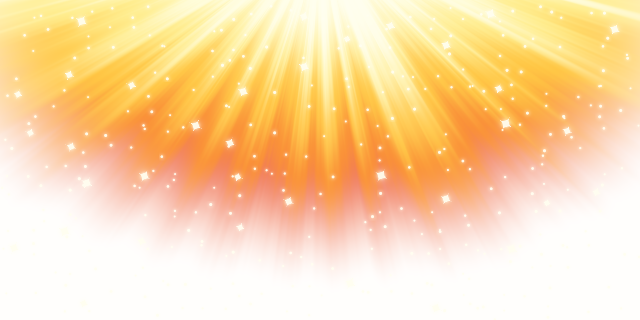
A Shadertoy shader for this background:

```glsl
float hash11(float n) {
    return fract(sin(n * 127.1) * 43758.55);
}

vec2 hash22(vec2 p) {
    vec2 k = vec2(dot(p, vec2(127.1, 311.7)), dot(p, vec2(269.5, 183.3)));
    return fract(sin(k) * 43758.55);
}

float noise1(float x) {
    float i = floor(x);
    float f = fract(x);
    return mix(hash11(i), hash11(i + 1.0), f * f * (3.0 - 2.0 * f));
}

// Layered streaks that depend on angle only
float streaks(float angle, float frequency) {
    float sum = 0.0;
    float weight = 0.5;
    for (int i = 0; i < 4; i++) {
        sum += weight * noise1(angle * frequency + 40.0 + float(i) * 17.3);
        frequency *= 2.1;
        weight *= 0.6;
    }
    return sum / 1.088;
}

// Soft lane of light around one angle
float lane(float angle, float centre, float width) {
    float d = (angle - centre) / width;
    return exp(-d * d);
}

// Cream to gold to orange to coral
vec3 warmRamp(float depth) {
    const vec3 cream = vec3(1.0, 0.985, 0.82);
    const vec3 lemon = vec3(1.0, 0.93, 0.56);
    const vec3 gold = vec3(1.0, 0.78, 0.27);
    const vec3 orange = vec3(0.98, 0.57, 0.22);
    const vec3 coral = vec3(0.94, 0.47, 0.35);
    vec3 c = mix(cream, lemon, smoothstep(0.0, 0.16, depth));
    c = mix(c, gold, smoothstep(0.13, 0.34, depth));
    c = mix(c, orange, smoothstep(0.31, 0.53, depth));
    return mix(c, coral, smoothstep(0.50, 0.69, depth));
}

// Small round lights, one per occupied cell
float dots(vec2 p, float cell, float density, float pixel) {
    vec2 id = floor(p / cell);
    vec2 centre = (id + 0.15 + 0.7 * hash22(id)) * cell;
    vec2 pick = hash22(id + 71.0);
    float radius = mix(0.0024, 0.0046, pick.y);
    float d = length(p - centre);
    float core = 1.0 - smoothstep(radius - 0.5 * pixel, radius + pixel, d);
    float halo = 0.35 * exp(-d * d / (5.0 * radius * radius));
    return step(pick.x, density) * max(core, halo);
}

// Tilted four-pointed sparkles with a soft core
float sparkles(vec2 p, float cell, float density) {
    vec2 id = floor(p / cell);
    vec2 centre = (id + 0.2 + 0.6 * hash22(id + 13.0)) * cell;
    vec2 pick = hash22(id + 37.0);
    float size = mix(0.016, 0.025, pick.y);
    float tilt = 0.25 + 0.3 * pick.y;
    vec2 q = mat2(cos(tilt), sin(tilt), -sin(tilt), cos(tilt)) * (p - centre) / size;
    vec2 arms = sqrt(abs(q));
    float star = 1.0 - smoothstep(0.8, 1.15, arms.x + arms.y);
    float glow = exp(-dot(q, q) * 5.0) + 0.3 * exp(-dot(q, q) * 1.2);
    return step(pick.x, density) * min(star + glow, 1.0);
}

void mainImage(out vec4 fragColor, in vec2 fragCoord) {
    float pixel = 1.0 / iResolution.y;
    vec2 p = fragCoord * pixel;
    float middle = 0.5 * iResolution.x * pixel;
    vec2 fromTop = vec2(p.x - middle, 1.0 - p.y);

    // Rays from a source above the canvas
    float angle = atan(fromTop.x, fromTop.y + 0.21);
    float ray = streaks(angle, 13.0) - 0.5;
    ray += 0.34 * lane(angle, 0.04, 0.025) + 0.32 * lane(angle, 0.19, 0.025);
    ray += 0.25 * lane(angle, 0.36, 0.035) + 0.28 * lane(angle, 0.52, 0.04);
    ray += 0.22 * lane(angle, -0.31, 0.025) + 0.25 * lane(angle, -0.64, 0.05);
    ray -= 0.25 * lane(angle, -0.40, 0.045) + 0.24 * lane(angle, -0.21, 0.03);
    ray -= 0.25 * lane(angle, -0.54, 0.04) + 0.18 * lane(angle, -0.03, 0.02);
    ray -= 0.22 * lane(angle, 0.62, 0.04) + 0.15 * lane(angle, 0.10, 0.03);
    ray = clamp(ray, -0.5, 0.5);

    // Depth colour, shifted along each ray
    float depth = fromTop.y + 0.13 * abs(fromTop.x);
    vec3 color = warmRamp(depth - 0.30 * ray);
    float paleRay = smoothstep(0.0, 0.4, ray) * (1.0 - smoothstep(0.1, 0.55, depth));
    color = mix(color, vec3(1.0, 0.99, 0.91), 0.65 * paleRay);

    // White glow at the top
    vec2 glow = (fromTop - vec2(0.03, 0.0)) / vec2(0.30, 0.17);
    color = mix(color, vec3(1.0, 1.0, 0.96), 0.75 * exp(-dot(glow, glow)));

    // Elliptical fade through blush to white
    float reach = length(fromTop / vec2(1.13, 0.75)) - 0.10 * ray;
    float fade = smoothstep(0.70, 1.20, reach);
    vec3 blush = vec3(0.98, 0.76, 0.68);
    color = mix(color, blush, 0.5 * fade * smoothstep(0.25, 0.6, depth));
    color = mix(color, vec3(1.0, 0.995, 0.99), fade);

    // Scattered lights
    float lights = max(dots(p, 0.062, 0.48, pixel), dots(p + 5.3, 0.105, 0.45, pixel));
    lights = max(lights, sparkles(p, 0.165, 0.52));
    color = mix(color, vec3(1.0, 0.995, 0.94), 0.95 * lights);

    fragColor = vec4(color, 1.0);
}
```
